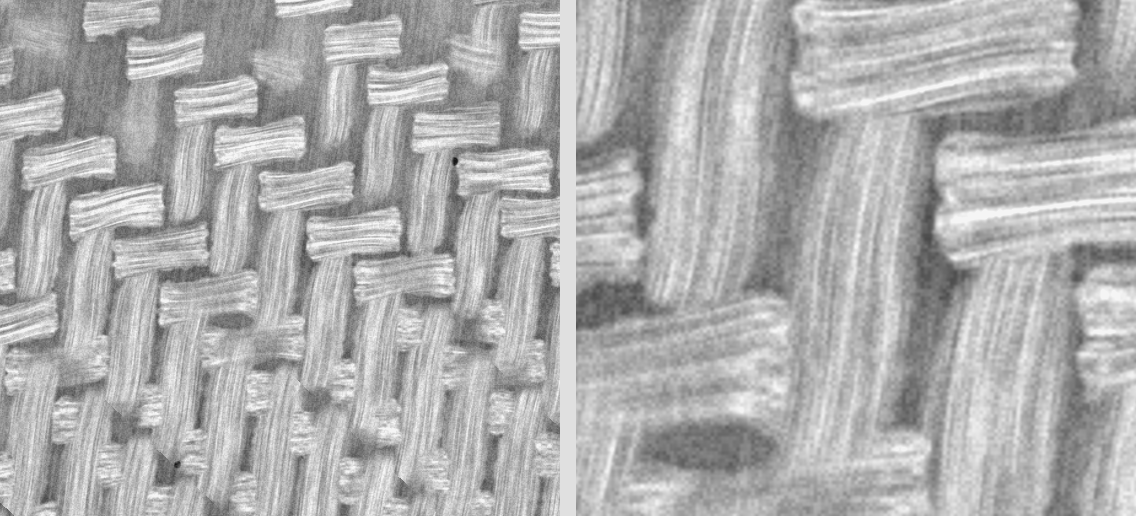
Left, the full canvas; right, a detail of the centre.
Write a WebGL 1 fragment shader that draws this texture.

```glsl
precision highp float;
// Grey scan of a twill weave: short horizontal tows over long leaning vertical tows.
uniform vec2 u_resolution;

float hash(vec2 p) {
  p = fract(p * vec2(0.1031, 0.1137));
  p += dot(p, p.yx + 33.33);
  return fract((p.x + p.y) * p.x * 17.3 + p.y * 5.7);
}

float noise(vec2 p) {
  vec2 i = floor(p), f = fract(p);
  f = f * f * (3.0 - 2.0 * f);
  return mix(mix(hash(i), hash(i + vec2(1.0, 0.0)), f.x),
             mix(hash(i + vec2(0.0, 1.0)), hash(i + vec2(1.0, 1.0)), f.x), f.y);
}

// Streaks running along u, with fine variation across v
float fibres(float u, float v) {
  return 0.5 * noise(vec2(u * 0.7, v * 12.0) + 70.0)
       + 0.5 * noise(vec2(u * 1.7, v * 27.0) + 130.0);
}

float roundedBox(vec2 p, vec2 halfSize, float r) {
  vec2 e = abs(p) - halfSize + r;
  return length(max(e, 0.0)) + min(max(e.x, e.y), 0.0) - r;
}

void main() {
  // Twelve column pitches span the width; y runs downwards
  vec2 q = vec2(gl_FragCoord.x, u_resolution.y - gl_FragCoord.y) * 12.0 / u_resolution.x;

  // Twill lattice: one step along the diagonal, one step to the next diagonal
  vec2 origin = vec2(6.61, 4.03), along = vec2(1.0, 0.953), over = vec2(4.17, -0.37);
  vec2 o = q - origin;
  float det = along.x * over.y - along.y * over.x;
  vec2 cell = floor(vec2(o.x * over.y - o.y * over.x, along.x * o.y - along.y * o.x) / det);

  float warpMask = 0.0, warpTone = 0.75, weftMask = 0.0, weftTone = 0.8, halo = 0.0;
  float rag = noise(q * vec2(5.0, 9.0)) - 0.5;

  for (int j = -1; j <= 1; j++) {
    for (int i = -4; i <= 1; i++) {
      vec2 id = cell + vec2(float(i), float(j));
      vec2 centre = origin + id.x * along + id.y * over;
      centre.y += 0.06 * id.y * id.y;
      float seed = hash(id + 50.0);
      centre += 0.12 * (vec2(seed, hash(id + 91.0)) - 0.5);
      vec2 p = q - centre;

      // The cut lies deeper towards the bottom, baring more of the vertical tows
      float depth = smoothstep(0.0, 6.0, centre.y);
      float cover = smoothstep(5.7, 8.3, centre.y + 1.6 * (seed - 0.5));

      // Vertical tow, leaning left as it descends
      float top = mix(0.35, -0.5, cover), bottom = mix(2.2, 3.55, depth);
      float s = (p.y - top) / (bottom - top);
      float x = p.x + 0.28 + 0.19 * p.y + 0.05 * sin(s * 6.0);
      float w = mix(0.32, 0.47, depth) * (1.0 - 0.5 * pow(abs(2.0 * s - 1.0), 4.0));
      float m = smoothstep(0.07, -0.05, abs(x) - w + 0.07 * rag)
              * smoothstep(-0.04, 0.06, s) * smoothstep(1.05, 0.88, s + 0.1 * rag)
              * smoothstep(0.8, 3.3, centre.y + 0.3 * centre.x);
      if (m > 0.0) {
        float f = fibres(p.y + seed * 20.0, x * 1.1 + seed * 9.0);
        float tone = 0.755 + 0.42 * (f - 0.5) - 0.12 * smoothstep(0.5, 1.0, abs(x) / w);
        warpTone = mix(warpTone, tone, m);
        warpMask = max(warpMask, m);
      }

      // Horizontal tow: waisted, tilted, with its middle lost where the cut is deep
      vec2 b = p;
      b.y += b.x * mix(0.17, 0.02, clamp(centre.x / 12.0, 0.0, 1.0));
      b.y -= 0.05 * cos(b.x * 2.5 + seed * 3.0);
      float halfHeight = 0.41 + 0.09 * min(b.x * b.x, 1.0);
      float halfWidth = mix(0.82, 1.0, smoothstep(1.0, 4.0, centre.y)) + 0.17 * cover;
      float d = roundedBox(b, vec2(halfWidth, halfHeight), 0.2) + 0.1 * rag;
      float middle = smoothstep(0.82, 0.5, abs(b.x) + 0.2 * rag);
      m = smoothstep(0.05, -0.05, d) * (1.0 - cover * middle);
      halo = max(halo, smoothstep(0.4, 0.0, d) * (1.0 - cover * middle));

      // Faint neighbouring trace of the same tow in the shallow part
      vec2 t = p - vec2(-1.8, 0.55);
      t.y -= 0.15 * t.x;
      float trace = smoothstep(0.12, -0.22, roundedBox(t, vec2(0.58, 0.38), 0.2) + 0.2 * rag);
      trace *= 0.75 * smoothstep(2.8, 1.6, centre.y) * step(0.4, seed);
      if (trace > m) { m = trace; b = t; }

      if (m > 0.0) {
        float v = b.y * 0.45 / halfHeight + 0.07 * sin(b.x * 2.2 + seed * 6.0);
        float f = fibres(b.x + seed * 30.0, v + seed * 7.0);
        float ends = smoothstep(0.55, 0.95, abs(b.x));
        f = mix(f, noise(q * vec2(9.0, 19.0)), 0.45 * ends);
        float tone = 0.79 + 0.62 * (f - 0.5) - 0.1 * smoothstep(0.7, 1.0, abs(b.y) / halfHeight);
        weftTone = mix(weftTone, tone, m);
        weftMask = max(weftMask, m);
      }
    }
  }

  // Resin between the tows, with faint upright streaks and shadow near the weave
  float lean = q.x + 0.15 * q.y;
  float tone = mix(0.57, 0.47, smoothstep(0.0, 8.0, q.y)) - 0.06 * halo;
  tone += 0.16 * (fibres(q.y, lean) - 0.5) + 0.12 * (noise(q * 0.9 + 20.0) - 0.5);

  // Sparse dark voids in the resin
  vec2 hole = floor(q / 1.5);
  vec2 spot = (hole + 0.25 + 0.5 * vec2(hash(hole + 7.0), hash(hole + 19.0))) * 1.5;
  float gap = step(0.85, hash(hole + 41.0)) * smoothstep(0.1, 0.06, length(q - spot) + 0.04 * rag);
  tone = mix(tone, 0.12, gap);

  tone = mix(tone, warpTone, warpMask);
  tone = mix(tone, weftTone, weftMask);

  // Scan grain and slow unevenness
  tone += 0.13 * (noise(q * 38.0) - 0.5) + 0.08 * (noise(q * vec2(14.0, 9.0)) - 0.5);
  gl_FragColor = vec4(vec3(clamp(tone, 0.0, 0.96)), 1.0);
}
```
